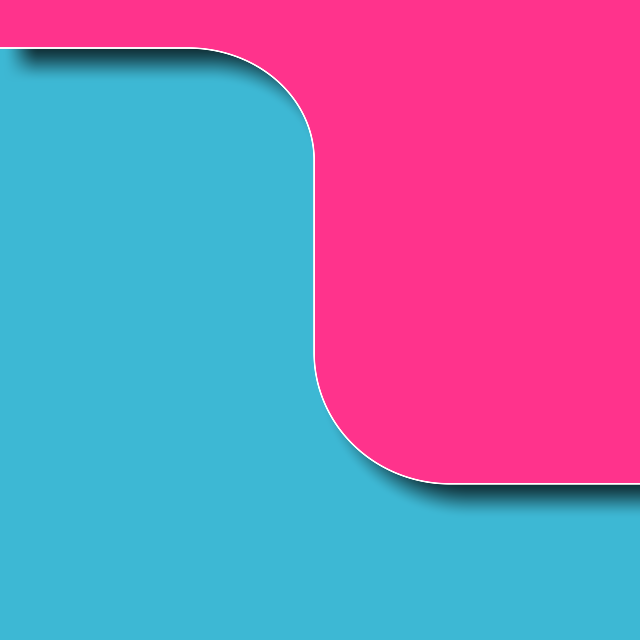
A three.js fragment shader for this background:

```glsl
// Draws a pink panel with an S-shaped white rim casting a soft shadow on a blue ground.
varying vec2 vUv;

// Approximate signed distance to a quadrant whose corner is an elliptical arc.
float roundedCorner(vec2 fromCentre, vec2 radii) {
  vec2 q = max(fromCentre, 0.0001);
  float k = length(q / radii);
  return k * (k - 1.0) / length(q / (radii * radii));
}

// Signed distance to the panel, negative inside.
float panelDistance(vec2 p) {
  float upper = -roundedCorner(p - vec2(0.294, 0.75), vec2(0.1968, 0.175));
  float lower = roundedCorner(vec2(0.703, 0.449) - p, vec2(0.2122, 0.205));
  return p.y > 0.6 ? upper : lower;
}

void main() {
  vec3 blue = vec3(0.24, 0.72, 0.83);
  vec3 pink = vec3(1.0, 0.2, 0.55);

  // Soft shadow, moved right and down, with a faded left end
  float shadowDistance = panelDistance(vUv - vec2(0.0325, -0.025));
  float shadow = 1.0 - smoothstep(-0.03, 0.03, shadowDistance);
  shadow *= smoothstep(0.004, 0.061, vUv.x);
  vec3 colour = blue * (1.0 - 0.75 * shadow);

  // Panel fill
  float edge = panelDistance(vUv);
  colour = mix(colour, pink, 1.0 - smoothstep(-0.001, 0.001, edge));

  // Thin white rim
  float rim = 1.0 - smoothstep(0.0006, 0.002, abs(edge));
  colour = mix(colour, vec3(1.0), rim);

  gl_FragColor = vec4(colour, 1.0);
}
```
